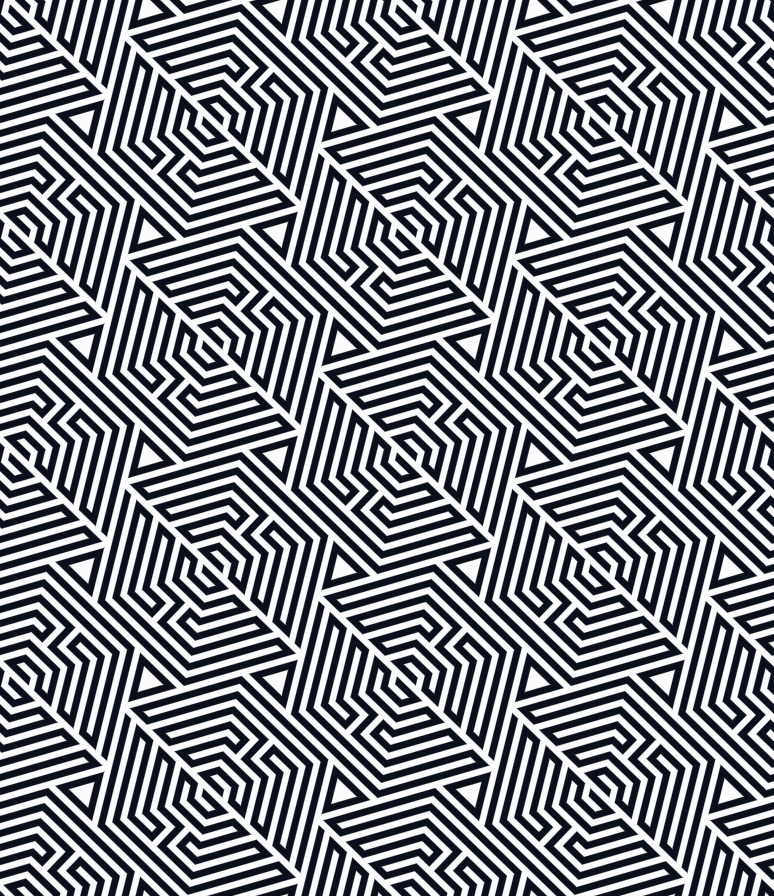
Write a Shadertoy shader that draws this pattern.

```glsl
const vec2 REPEATS = vec2(2.0, 4.0);        // cells across and down
const vec2 CELL = vec2(1.7320508, 1.0);     // cell of the hexagonal lattice
const vec2 ORIGIN = vec2(0.05, -0.04);      // first hexagon centre, in cells
const float RINGS = 8.0;                    // concentric walls per hexagon
const float SPACING = RINGS * sqrt(13.0 / 3.0); // centre distance, in wall pitches
const float TWIST = radians(30.0) + atan(0.5 / sqrt(3.0));
const float HALF_WALL = 0.24;
const vec3 INK = vec3(0.04, 0.06, 0.10);
const vec3 PAPER = vec3(0.99);

// x runs across the dividing wall, y along it
vec2 toHexAxes(vec2 p, float angle) {
    vec2 n = vec2(cos(angle), sin(angle));
    return vec2(dot(p, n), dot(p, vec2(n.y, -n.x)));
}

float hexRadius(vec2 q) {
    q = abs(q);
    return max(q.x, 0.5 * q.x + 0.8660254 * q.y);
}

// Twisted hexagons overlap their cells, so test the rows above and below.
vec2 nearestHexagon(vec2 cellPos) {
    vec2 best = vec2(1e3);
    for (int k = 0; k < 2; k++) {
        vec2 local = cellPos - 0.5 * float(k);
        local -= round(local);
        for (int row = -1; row <= 1; row++) {
            vec2 p = (local + vec2(0.0, row)) * CELL * SPACING;
            vec2 q = toHexAxes(p, TWIST);
            if (hexRadius(q) < hexRadius(best)) best = q;
        }
    }
    return best;
}

// Wall with an opening two pitches wide
float openWall(float across, float along) {
    return max(abs(across), 1.0 - abs(along));
}

// Short wall crossing two channels
float crossBar(float across, float along) {
    return max(abs(along), abs(across) - 1.0 + HALF_WALL);
}

float wallDistance(vec2 q) {
    float h = hexRadius(q);

    // Triangles between hexagons, each with a solid core
    if (h > RINGS) return min(h - RINGS, max(0.0, RINGS + 1.0 - h));

    // Both halves share one layout, turned by half a revolution
    if (q.x < 0.0) q = -q;
    float ring = max(1.0, round(h));
    float wall = abs(h - ring);

    // Rings stop short of the dividing wall at alternating ends
    float openEnd = mod(ring, 2.0) < 0.5 ? 1.0 : -1.0;
    if (ring < RINGS && q.y * openEnd > 0.0) wall = max(wall, 1.0 - q.x);

    // Passage that swaps channels in the middle sector
    if (q.x > h - 0.001) {
        vec2 low = q - vec2(4.0, -0.5);
        vec2 high = q - vec2(5.0, 0.5);
        if (ring == 4.0) wall = openWall(low.x, low.y);
        if (ring == 5.0) wall = openWall(high.x, high.y);
        wall = min(wall, crossBar(low.x, low.y));
        wall = min(wall, crossBar(high.x, high.y));
    }
    return min(wall, q.x);                  // dividing wall
}

void mainImage(out vec4 fragColor, in vec2 fragCoord) {
    vec2 cellPos = fragCoord / iResolution.xy * REPEATS - ORIGIN;
    float pixel = SPACING * REPEATS.y / iResolution.y;
    float d = wallDistance(nearestHexagon(cellPos)) - HALF_WALL;
    float ink = smoothstep(-0.8 * pixel, 0.8 * pixel, d);
    fragColor = vec4(mix(PAPER, INK, ink), 1.0);
}
```
